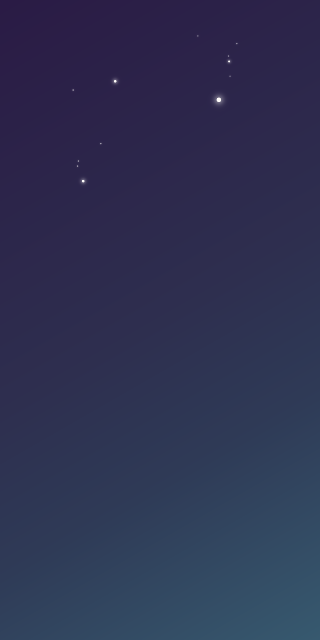
Give the GLSL for this background, as a Shadertoy shader.

```glsl
// A calm dusk sky: a slanted gradient from deep violet to slate teal,
// with four bright glowing stars and two loose groups of faint ones.
// Lengths are in canvas heights; faint stars are scattered by a sine hash.

const vec3 VIOLET = vec3(0.165, 0.105, 0.270);
const vec3 INDIGO = vec3(0.180, 0.183, 0.310);
const vec3 SLATE  = vec3(0.183, 0.230, 0.340);
const vec3 TEAL   = vec3(0.215, 0.350, 0.435);
const vec3 STARLIGHT = vec3(1.0, 0.99, 0.98);

const int FAINT_COUNT = 8;

float hash(float n) {
    return fract(sin(n * 127.1) * 43758.5453);
}

// Sky colour for t from 0 (upper left) to 1 (lower right)
vec3 skyColor(float t) {
    vec3 color = mix(VIOLET, INDIGO, clamp(t / 0.5, 0.0, 1.0));
    color = mix(color, SLATE, clamp((t - 0.5) / 0.2, 0.0, 1.0));
    return mix(color, TEAL, clamp((t - 0.7) / 0.3, 0.0, 1.0));
}

// Distance along the slanted axis, scaled to reach 1 at the far corner
float skyPosition(vec2 p, float aspect) {
    vec2 axis = vec2(0.5, 0.87);
    return dot(vec2(p.x, 1.0 - p.y), axis) / dot(vec2(aspect, 1.0), axis);
}

// Smooth disc with a soft halo
float star(vec2 p, vec2 center, float radius, float halo, float pixel) {
    float d = length(p - center);
    float core = clamp((radius - d) / pixel + 0.5, 0.0, 1.0);
    float glow = halo * exp(-d * d / (radius * radius * 4.0));
    return max(core, glow);
}

// Small stars jittered around two alternating centres
float faintStars(vec2 p, float pixel) {
    float light = 0.0;
    for (int i = 0; i < FAINT_COUNT; i++) {
        float id = float(i) + 1.0;
        bool onLeft = i % 2 == 0;
        vec2 center = onLeft ? vec2(0.150, 0.815) : vec2(0.370, 0.915);
        vec2 spread = onLeft ? vec2(0.110, 0.180) : vec2(0.150, 0.070);
        vec2 jitter = vec2(hash(id), hash(id + 31.7)) - 0.5;
        float brightness = mix(0.4, 0.7, hash(id + 67.3));
        float spot = star(p, center + jitter * spread, 0.001, 0.15, pixel);
        light = max(light, brightness * spot);
    }
    return light;
}

void mainImage(out vec4 fragColor, in vec2 fragCoord) {
    vec2 p = fragCoord / iResolution.y;
    float aspect = iResolution.x / iResolution.y;
    float pixel = 1.0 / iResolution.y;

    // Background gradient
    vec3 color = skyColor(skyPosition(p, aspect));

    // Bright stars
    float light = star(p, vec2(0.342, 0.844), 0.0038, 0.40, pixel);
    light = max(light, star(p, vec2(0.180, 0.873), 0.0022, 0.35, pixel));
    light = max(light, star(p, vec2(0.130, 0.717), 0.0022, 0.35, pixel));
    light = max(light, star(p, vec2(0.358, 0.904), 0.0016, 0.30, pixel));

    // Faint stars
    light = max(light, faintStars(p, pixel));

    fragColor = vec4(mix(color, STARLIGHT, light), 1.0);
}
```
